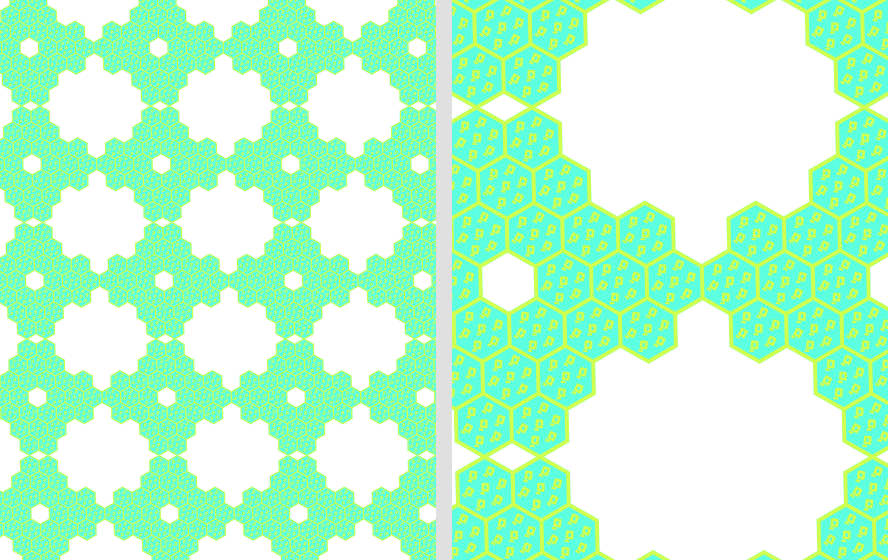
Left: the whole. Right: its middle third, enlarged.
This pattern is drawn by a Shadertoy shader. Its source:

```glsl
const vec3 PAPER = vec3(1.0);
const vec3 AQUA = vec3(0.36, 1.0, 0.88);
const vec3 LIME = vec3(0.81, 1.0, 0.31);
const float ROW_STEP = 0.8660254;  // hexagons are one unit wide
const float TAU = 6.2831853;

float hash(float n) {
    n = fract(n * 0.1031);
    n *= n + 33.33;
    return fract(n * (n + n));
}

mat2 rotation(float angle) {
    float c = cos(angle), s = sin(angle);
    return mat2(c, s, -s, c);
}

float coverage(float d, float pixel) {
    return clamp(0.5 - d / pixel, 0.0, 1.0);
}

float boxDistance(vec2 p, vec2 halfSize) {
    vec2 d = abs(p) - halfSize;
    return length(max(d, 0.0)) + min(max(d.x, d.y), 0.0);
}

float hexDistance(vec2 p) {
    p = abs(p);
    return max(p.x, 0.5 * p.x + ROW_STEP * p.y) - 0.5;
}

// Centre of the hexagon that contains p
vec2 nearestHex(vec2 p) {
    vec2 pitch = vec2(1.0, 2.0 * ROW_STEP);
    vec2 even = round(p / pitch) * pitch;
    vec2 odd = (floor(p / pitch) + 0.5) * pitch;
    return distance(p, even) < distance(p, odd) ? even : odd;
}

// Stepped diamond of hexagons with an empty middle
bool isFilled(vec2 center) {
    float row = round(abs(center.y) / ROW_STEP);
    float reach = row < 0.5 ? 3.0 : row < 1.5 ? 2.5 : row < 2.5 ? 1.0 : row < 3.5 ? 0.5 : -1.0;
    return abs(center.x) < reach + 0.1 && length(center) > 0.1;
}

// Small hollow box with a hooked foot
float hookDistance(vec2 p) {
    float ring = abs(boxDistance(p - vec2(0.0, 0.025), vec2(0.045, 0.055))) - 0.024;
    float foot = boxDistance(p - vec2(-0.045, -0.085), vec2(0.04, 0.022));
    return min(ring, foot);
}

// One hook in the middle and six around it
float hooksDistance(vec2 p) {
    float d = 1.0;
    for (int i = 0; i < 7; i++) {
        float n = float(i);
        float angle = n * TAU / 6.0 + 0.25;
        float radius = i < 6 ? 0.31 : 0.0;
        vec2 offset = radius * vec2(cos(angle), sin(angle));
        float tilt = -0.3 + 0.5 * (hash(n + 3.0) - 0.5);
        d = min(d, hookDistance((p - offset) * rotation(tilt)));
    }
    return d;
}

// Distance to the nearest filled hexagon around a given centre
float clusterDistance(vec2 p, vec2 center) {
    float d = isFilled(center) ? hexDistance(p - center) : 1.0;
    for (int i = 0; i < 6; i++) {
        float angle = float(i) * TAU / 6.0;
        vec2 neighbour = center + vec2(cos(angle), sin(angle));
        if (isFilled(neighbour)) d = min(d, hexDistance(p - neighbour));
    }
    return d;
}

void mainImage(out vec4 fragColor, in vec2 fragCoord) {
    // Slightly sheared lattice of clusters
    vec2 clusterPitch = vec2(0.2309, 0.2080);
    vec2 period = vec2(7.0, 11.0 / sqrt(3.0));
    vec2 p = fragCoord / iResolution.y - vec2(0.293, 0.4987);
    p.x += 0.0232 * p.y;
    p *= period / clusterPitch;
    p -= period * round(p / period);
    float pixel = period.x / clusterPitch.x / iResolution.y;

    vec2 center = nearestHex(p);
    float cluster = clusterDistance(p, center);
    float lineHalf = 0.036;

    // Outlines and hooks over the fill
    float ink = coverage(abs(cluster) - lineHalf, pixel);
    if (isFilled(center)) ink = max(ink, coverage(hooksDistance(p - center), pixel));
    vec3 tile = mix(AQUA, LIME, ink);
    vec3 color = mix(PAPER, tile, coverage(cluster - lineHalf, pixel));
    fragColor = vec4(color, 1.0);
}
```
